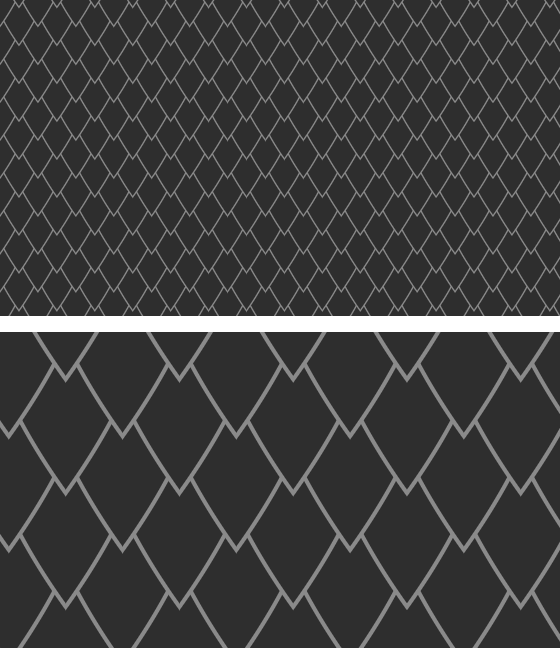
Top: the whole. Bottom: its middle third, enlarged.
A WebGL 1 fragment shader for this pattern:

```glsl
precision highp float;

uniform vec2 u_resolution;

// Signed distance to a pointed scale with its tip at the origin, opening upward.
float scaleDistance(vec2 p) {
    float halfWidth = p.y * (0.72 - 0.144 * p.y);
    float slope = 0.72 - 0.288 * p.y;
    return (abs(p.x) - halfWidth) / sqrt(1.0 + slope * slope);
}

// Antialiased coverage of the region where d is negative.
float coverage(float d, float pixel) {
    return clamp(0.5 - d / pixel, 0.0, 1.0);
}

void main() {
    // One unit is the width of a scale; rows are half a unit apart.
    vec2 p = gl_FragCoord.xy / (0.12 * u_resolution.y);
    float pixel = 1.0 / (0.12 * u_resolution.y);

    vec3 fillColor = vec3(0.18);
    vec3 lineColor = vec3(0.54);
    vec3 color = fillColor;

    // Overlap the rows from back to front: each higher row covers the one below.
    float nearestRow = floor((p.y - 0.14) / 0.5);
    for (int i = -1; i <= 1; i++) {
        float row = nearestRow + float(i);
        vec2 local = vec2(fract(p.x + 0.5 * mod(row, 2.0)) - 0.5,
                          p.y - 0.14 - 0.5 * row);
        float d = scaleDistance(local);
        color = mix(color, lineColor, coverage(d - 0.018, pixel));
        color = mix(color, fillColor, coverage(d + 0.018, pixel));
    }

    gl_FragColor = vec4(color, 1.0);
}
```
